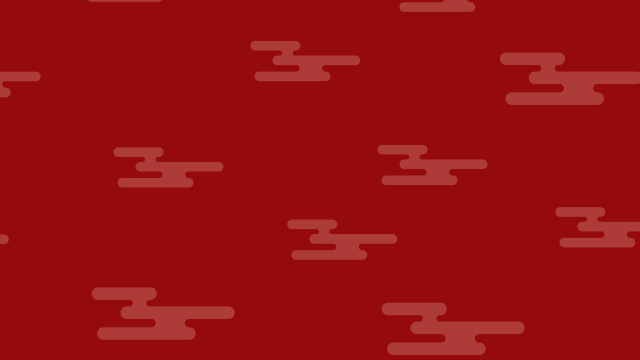
This pattern is drawn by a Shadertoy shader. Its source:

```glsl
vec3 hash32(vec2 p) {
    vec3 h = fract(p.xyx * vec3(0.1031, 0.1030, 0.0973));
    h += dot(h, h.yxz + 33.33);
    return fract((h.xxy + h.yzz) * h.zyx);
}

// Horizontal bar of radius 1 whose end centres lie at x0 and x1
float bar(vec2 p, float x0, float x1, float y) {
    return length(vec2(p.x - clamp(p.x, x0, x1), p.y - y)) - 1.0;
}

// Bridge filling a gap of half height r, hollowed by a round notch on each side
float neck(vec2 p, float x0, float x1, float y, float r) {
    vec2 q = abs(p - vec2(0.5 * (x0 + x1), y));
    float notchX = 0.5 * (x1 - x0) + r;
    float box = max(q.x - notchX, q.y - r - 0.3);
    return max(box, r - length(q - vec2(notchX, 0.0)));
}

// Three staggered bars joined by two necks, in units of the bar radius
float cloud(vec2 p) {
    float bars = min(bar(p, -10.48, -2.04, 3.2),
                 min(bar(p, -5.87, 10.48, 0.15),
                     bar(p, -9.61, 4.22, -3.2)));
    float necks = min(neck(p, -4.87, -2.68, 1.675, 0.525),
                      neck(p, -1.22, 3.48, -1.525, 0.675));
    return min(bars, necks);
}

void mainImage(out vec4 fragColor, in vec2 fragCoord) {
    vec2 p = fragCoord / iResolution.y + vec2(0.0, 0.0135);
    vec2 cell = vec2(0.857, 0.227);
    float row = floor(p.y / cell.y);
    float dist = 1.0;

    // One jittered cloud per cell of a brick layout
    for (float j = -1.0; j <= 1.0; j++) {
        float y = row + j;
        float shift = 0.5 * mod(y, 2.0);
        vec2 id = vec2(floor(p.x / cell.x + shift), y);
        vec3 rnd = hash32(id + 17.0);

        vec2 centre = (id + 0.5 - vec2(shift, 0.0)) * cell;
        centre += (rnd.xy - 0.5) * vec2(0.26, 0.1);

        // Mostly regular clouds, a few small and a few large
        float size = rnd.z < 0.15 ? 0.84 : rnd.z < 0.85 ? 1.0 : 1.3;
        float radius = 0.0133 * size;
        dist = min(dist, cloud((p - centre) / radius) * radius);
    }

    // Flat colours with an edge one pixel wide
    vec3 crimson = vec3(0.586, 0.043, 0.047);
    vec3 rose = vec3(0.68, 0.237, 0.222);
    float cover = clamp(0.5 - dist * iResolution.y, 0.0, 1.0);
    fragColor = vec4(mix(crimson, rose, cover), 1.0);
}
```
